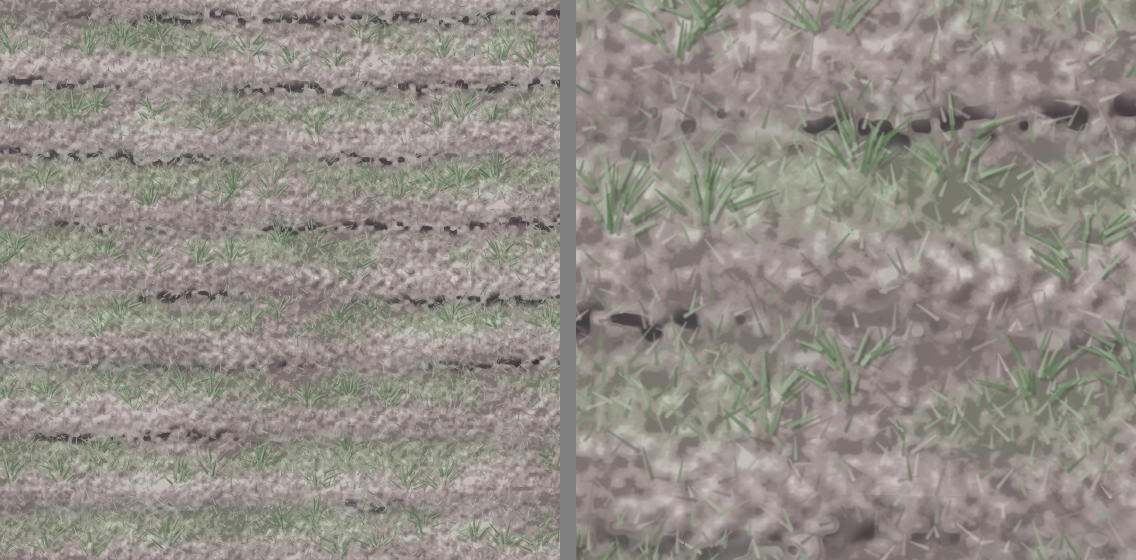
Left, the full canvas; right, a detail of the centre.
Give the GLSL for this texture, as a Shadertoy shader.

```glsl
const float ROWS = 8.0;             // planted strips up the canvas
const float GRASS_LINE = 0.47;      // position of the grass within a strip
const float FURROW_LINE = 0.76;     // position of the dark crack
const float TUFT_COLUMNS = 15.0;
const int TUFT_BLADES = 14;
const float BLADE_WIDTH = 0.0014;
const float TREAD_PITCH = 36.0;     // tyre chevrons across the canvas
const vec3 SOIL = vec3(0.63, 0.58, 0.57);
const vec3 DAMP_SOIL = vec3(0.49, 0.45, 0.44);
const vec3 DRY_SOIL = vec3(0.77, 0.74, 0.73);
const vec3 CRACK = vec3(0.25, 0.22, 0.24);
const vec3 GRASS_PALE = vec3(0.69, 0.73, 0.65);
const vec3 GRASS_DARK = vec3(0.41, 0.46, 0.37);
const vec3 GRASS_FRESH = vec3(0.43, 0.59, 0.39);
const vec3 STRAW = vec3(0.83, 0.80, 0.77);

float hash(vec2 p) {
    return fract(sin(dot(p, vec2(127.1, 311.7))) * 43758.5453);
}

float noise(vec2 p) {
    vec2 i = floor(p), f = fract(p);
    f = f * f * (3.0 - 2.0 * f);
    return mix(mix(hash(i), hash(i + vec2(1, 0)), f.x),
               mix(hash(i + vec2(0, 1)), hash(i + vec2(1, 1)), f.x), f.y);
}

float fbm(vec2 p) {
    float sum = 0.0, gain = 0.53;
    for (int i = 0; i < 4; i++) {
        sum += gain * noise(p);
        p = p * 2.03 + 17.3;
        gain *= 0.5;
    }
    return sum;
}

// Strip coordinate: whole part is the strip, fraction the place in it
float stripAt(vec2 p) {
    return p.y * ROWS + 0.22 * (fbm(p * vec2(3.0, 4.0)) - 0.5);
}

float grassCover(vec2 p) {
    float d = (fract(stripAt(p)) - GRASS_LINE) / 0.25;
    return exp(-d * d) * smoothstep(0.28, 0.62, fbm(p * vec2(10.0, 15.0) + 5.0));
}

// Coverage of a tapered blade
float blade(vec2 p, vec2 root, vec2 reach, float width) {
    float soft = max(0.0010, 0.7 / iResolution.y);
    float t = clamp(dot(p - root, reach) / dot(reach, reach), 0.0, 1.0);
    float d = length(p - root - reach * t) - width * (1.0 - 0.7 * t);
    return 1.0 - smoothstep(-soft, soft, d);
}

// Short loose strands, one per cell; x is coverage, y a random tone
vec2 strands(vec2 p, float cells, float seed, bool green) {
    vec2 result = vec2(0.0), home = floor(p * cells);
    for (int j = -1; j <= 1; j++)
    for (int i = -1; i <= 1; i++) {
        vec2 id = home + vec2(i, j), key = id + seed;
        vec2 root = (id + vec2(hash(key), hash(key + 3.1))) / cells;
        float chance = green ? 1.1 * grassCover(root) + 0.06 : 0.35;
        if (hash(key + 7.7) > chance) continue;
        float angle = 1.57 + (green ? 2.2 : 3.0) * (hash(key + 9.2) - 0.5);
        vec2 reach = vec2(cos(angle), sin(angle)) * mix(0.4, 0.95, hash(key + 4.4)) / cells;
        float a = blade(p, root, reach, BLADE_WIDTH * 0.85);
        if (a > result.x) result = vec2(a, hash(key + 1.9));
    }
    return result;
}

vec3 soilColor(vec2 p) {
    float strip = stripAt(p), place = fract(strip);
    float crest = cos(6.2832 * (place - 0.08));
    vec2 q = p * vec2(75.0, 80.0);
    float lumps = fbm(q);
    float relief = lumps - fbm(q + vec2(-0.25, 0.5));
    float fibre = noise(p * vec2(210.0, 105.0)) - 0.5;
    float grain = noise(p * vec2(170.0, 190.0) + 40.0) - 0.5;
    float tone = 0.52 + 0.07 * crest + 0.7 * (fbm(p * vec2(7.0, 14.0)) - 0.5)
               + 0.4 * (lumps - 0.5) + 0.8 * relief + 0.32 * fibre + 0.22 * grain;
    vec3 color = mix(DAMP_SOIL, SOIL, smoothstep(0.2, 0.5, tone));
    color = mix(color, DRY_SOIL, smoothstep(0.5, 0.92, tone));

    // Broken crack with crumbling clods
    float jag = 0.22 * (fbm(vec2(p.x * 32.0, floor(strip) * 9.0)) - 0.5);
    float d = abs(place - FURROW_LINE - jag);
    float wear = smoothstep(0.25, 0.65, noise(vec2(p.x * 6.0, floor(strip) * 3.7)));
    float near = exp(-d * d / 0.008);
    float clod = noise(p * vec2(95.0, 130.0)) + 0.35 * fibre;
    color = mix(color, DAMP_SOIL * 0.92, 0.4 * exp(-d * d / 0.03));
    float gap = smoothstep(0.55, 0.75, clod + 0.3 * near * wear - 0.12);
    color = mix(color, CRACK, 0.9 * gap * near * (0.3 + 0.7 * wear));
    vec3 lit = mix(color, DRY_SOIL, 0.5);
    return mix(color, lit, near * (1.0 - smoothstep(0.15, 0.35, clod)));
}

// Tyre chevrons pressed along a strip, worn away in patches
float tread(vec2 p, float centre, float start) {
    float h = abs(p.y - centre) / 0.021;
    float bars = sin(6.2832 * (p.x * TREAD_PITCH + 0.7 * h));
    float worn = smoothstep(0.2, 0.45, noise(vec2(p.x * 9.0, centre * 50.0)));
    return bars * worn * (1.0 - smoothstep(0.75, 1.1, h)) * smoothstep(start, start + 0.08, p.x);
}

void mainImage(out vec4 fragColor, in vec2 fragCoord) {
    vec2 uv = fragCoord / iResolution.xy;
    vec3 color = soilColor(uv);
    color += 0.07 * (tread(uv, 0.363, 0.05) + tread(uv, 0.503, 0.48));

    // Thin green haze keeps the soil grain
    vec3 haze = color * vec3(0.95, 1.04, 0.95);
    color = mix(color, haze, grassCover(uv));

    // Loose straw and grass
    for (int i = 0; i < 4; i++) {
        float layer = float(i);
        vec2 straw = strands(uv, 36.0 + 15.0 * layer, 61.0 + layer * 19.0, false);
        color = mix(color, mix(DAMP_SOIL * 0.85, STRAW, straw.y), 0.6 * straw.x);
        vec2 grass = strands(uv, 38.0 + 11.0 * layer, 11.0 + layer * 23.0, true);
        color = mix(color, mix(GRASS_DARK, GRASS_PALE, grass.y), 0.85 * grass.x);
    }

    // Fanned tufts along each strip
    vec2 grid = vec2(TUFT_COLUMNS, ROWS), home = floor(uv * grid);
    for (int j = -1; j <= 1; j++)
    for (int i = -1; i <= 1; i++) {
        vec2 id = home + vec2(i, j);
        float vigour = hash(id + 2.3);
        if (vigour < 0.3) continue;
        vec2 centre = (id + vec2(hash(id), GRASS_LINE - 0.1 + 0.5 * (hash(id + 5.9) - 0.5))) / grid;
        for (int k = 0; k < TUFT_BLADES; k++) {
            vec2 key = id * 1.7 + float(k) * 13.1;
            float fan = hash(key) - 0.5, tone = hash(key + 6.2);
            vec2 root = centre + vec2(fan * 0.034, 0.034 * (hash(key + 8.8) - 0.5));
            vec2 reach = vec2(sin(fan * 2.6), cos(fan * 2.6)) * mix(0.012, 0.038, vigour * hash(key + 3.3));
            float shade = blade(uv + vec2(-0.002, 0.002), root, reach, BLADE_WIDTH);
            color = mix(color, GRASS_DARK * 0.7, 0.4 * shade);
            vec3 green = mix(GRASS_FRESH * 0.8, mix(GRASS_FRESH, GRASS_PALE, 0.85), tone);
            color = mix(color, green, 0.85 * blade(uv, root, reach, BLADE_WIDTH));
        }
    }
    fragColor = vec4(color, 1.0);
}
```
